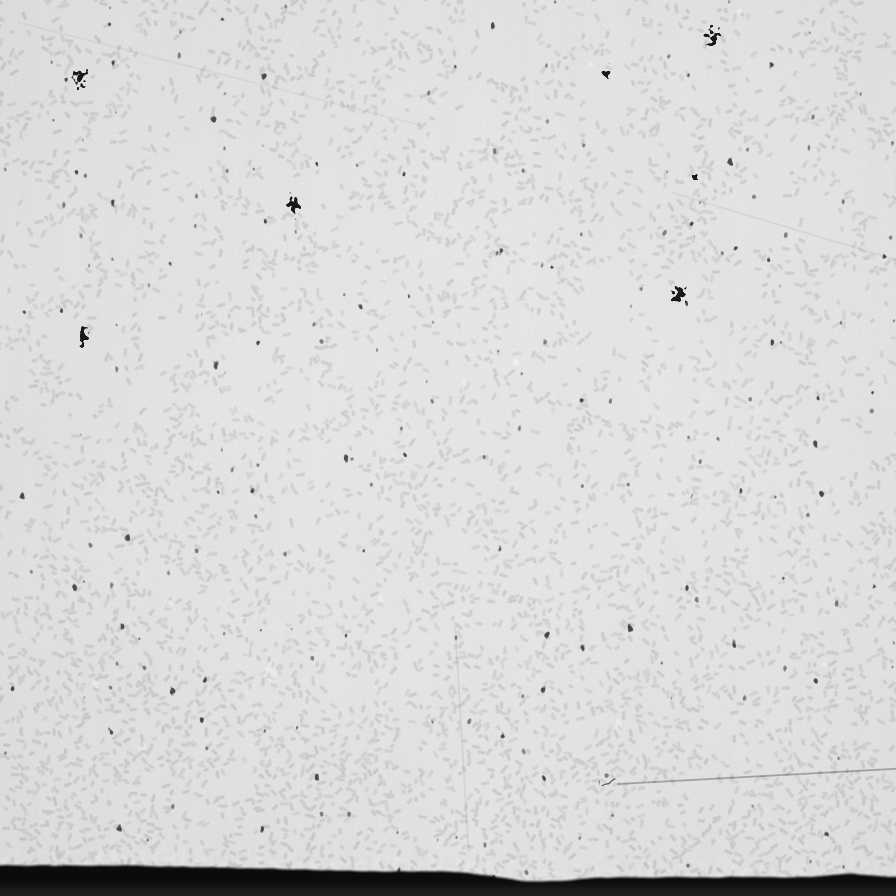
Write a WebGL 1 fragment shader that draws this texture.

```glsl
precision highp float;
// Polished metal section: pale grains ringed by grey flecks, dark pits, scratches and a black lower edge.
uniform vec2 u_resolution;

float hash(vec2 p) {
  vec3 q = fract(p.xyx * vec3(0.1031, 0.1030, 0.0973));
  q += dot(q, q.yzx + 33.33);
  return fract((q.x + q.y) * q.z);
}

vec2 hash2(vec2 p) {
  return vec2(hash(p), hash(p + 57.3));
}

float slope(vec2 corner, vec2 offset) {
  float angle = 6.2832 * hash(corner);
  return dot(vec2(cos(angle), sin(angle)), offset);
}

float gradientNoise(vec2 p) {
  vec2 i = floor(p), f = p - i, e = vec2(1.0, 0.0);
  vec2 w = f * f * f * (f * (f * 6.0 - 15.0) + 10.0);
  return mix(mix(slope(i, f), slope(i + e, f - e), w.x),
             mix(slope(i + e.yx, f - e.yx), slope(i + 1.0, f - 1.0), w.x), w.y);
}

float segment(vec2 p, vec2 a, vec2 b) {
  vec2 ab = b - a;
  return length(p - a - ab * clamp(dot(p - a, ab) / dot(ab, ab), 0.0, 1.0));
}

// Closeness to a grain border: 1 on the border, 0 inside the grain
float grainBorder(vec2 p) {
  vec2 id = floor(p);
  float nearest = 9.0, second = 9.0;
  for (int j = -1; j <= 1; j++)
    for (int i = -1; i <= 1; i++) {
      vec2 cell = id + vec2(i, j);
      float d = length(cell + hash2(cell) - p);
      second = min(second, max(nearest, d));
      nearest = min(nearest, d);
    }
  return 1.0 - smoothstep(0.08, 0.38, second - nearest);
}

// Flecks crowd the grain borders and spread out evenly towards the bottom
float fleckDensity(vec2 p) {
  float patches = smoothstep(-0.4, 0.35, gradientNoise(p * vec2(8.0, 6.0)));
  float border = grainBorder(p * 14.0);
  float upper = 0.07 + border * (0.22 + 0.5 * patches);
  float lower = 0.25 + 0.3 * patches + 0.25 * border;
  return mix(lower, upper, smoothstep(0.1, 0.6, p.y));
}

float flecks(vec2 p) {
  vec2 q = p * 115.0, id = floor(q);
  float ink = 0.0;
  for (int j = -1; j <= 1; j++)
    for (int i = -1; i <= 1; i++) {
      vec2 cell = id + vec2(i, j);
      float angle = 6.2832 * hash(cell + 7.7);
      vec2 arm = vec2(cos(angle), sin(angle)) * mix(0.1, 0.42, hash(cell + 19.1));
      float d = segment(q - cell - hash2(cell + 3.0), -arm, arm);
      float kept = step(hash(cell + 31.0), fleckDensity(cell / 115.0));
      ink = max(ink, kept * mix(0.6, 1.0, hash(cell + 43.0)) * (1.0 - smoothstep(0.06, 0.36, d)));
    }
  return ink;
}

// One ragged pit at most per cell; size is the largest radius in canvas units
float pits(vec2 p, float cells, float chance, float size, float ragged) {
  vec2 cell = floor(p * cells);
  vec2 away = p - (cell + 0.25 + 0.5 * hash2(cell + cells)) / cells;
  float radius = size * mix(0.35, 1.0, hash(cell + 11.0));
  float d = length(away * vec2(1.2, 0.85)) + ragged * gradientNoise(p * 190.0);
  return step(hash(cell + 23.0 + cells), chance) * (1.0 - smoothstep(-0.0012, 0.0012, d - radius));
}

float scratch(vec2 p, vec2 a, vec2 b) {
  return 1.0 - smoothstep(0.0002, 0.0018, segment(p, a, b));
}

void main() {
  vec2 p = gl_FragCoord.xy / u_resolution;

  // Pale metal with uneven light and fine grain
  vec2 off = p - vec2(0.55, 0.55);
  float tone = 0.897 - 0.075 * dot(off, off) + 0.008 * gradientNoise(p * 5.0);
  tone += 0.012 * gradientNoise(p * 260.0) + 0.007 * gradientNoise(p * vec2(55.0, 6.0));
  tone -= 0.095 * flecks(p);

  // Bright inclusions
  tone += 0.04 * pits(p + 0.37, 12.0, 0.12, 0.005, 0.004);
  vec2 diamond = abs(p - vec2(0.302, 0.25));
  tone += 0.03 * (1.0 - smoothstep(0.010, 0.014, diamond.x * 1.2 + diamond.y));

  // Scratches
  tone -= 0.25 * scratch(p, vec2(0.69, 0.125), vec2(1.0, 0.142));
  tone -= 0.06 * scratch(p, vec2(0.508, 0.3), vec2(0.523, 0.05));
  tone -= 0.04 * scratch(p, vec2(0.02, 0.975), vec2(0.47, 0.86));
  tone -= 0.05 * scratch(p, vec2(0.75, 0.785), vec2(1.0, 0.71));
  vec2 crack = p + vec2(0.0, 0.006 * gradientNoise(p * 120.0));
  tone -= 0.5 * scratch(crack, vec2(0.672, 0.122), vec2(0.686, 0.132));

  // Dark pits: fine dots everywhere, ragged clumps near the top
  float pit = 0.75 * pits(p, 19.0, 0.24, 0.0033, 0.003);
  pit = max(pit, 0.5 * pits(p + 0.21, 31.0, 0.14, 0.0025, 0.002));
  pit = max(pit, pits(p, 7.0, 0.32 * smoothstep(0.5, 0.9, p.y), 0.0075, 0.014));
  tone = mix(tone, 0.1, pit);

  // Black mount below the wavy edge, with a roughened bright rim
  float dip = (p.x - 0.6) / 0.05, bump = (p.x - 0.95) / 0.03;
  float edge = 0.034 - 0.007 * smoothstep(0.1, 0.5, p.x) - 0.006 * smoothstep(0.5, 0.6, p.x);
  edge += 0.004 * exp(-bump * bump) - 0.005 * exp(-dip * dip) + 0.0012 * gradientNoise(vec2(p.x * 60.0, 0.5));
  float above = p.y - edge;
  tone += 0.05 * gradientNoise(p * 130.0) * (1.0 - smoothstep(0.0, 0.03, above));
  float mount = mix(0.11, 0.045, smoothstep(0.004, 0.018, p.y));
  tone = mix(mount, tone, smoothstep(-0.0025, 0.0025, above));

  gl_FragColor = vec4(vec3(tone), 1.0);
}
```
